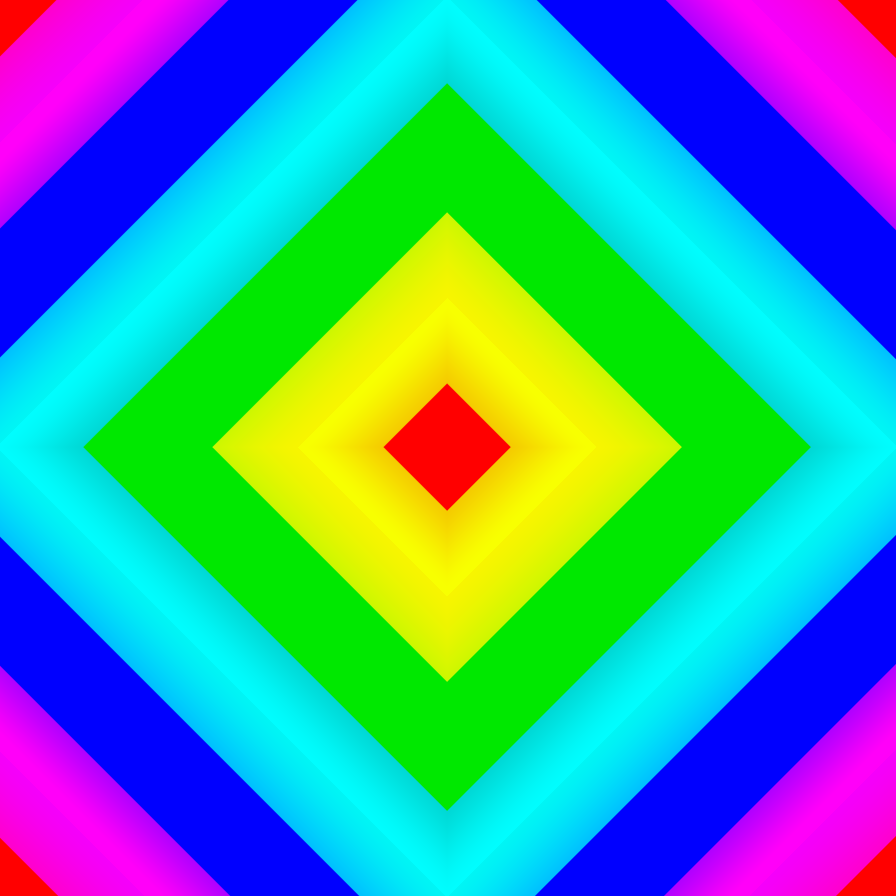
This background is drawn by a Shadertoy shader. Its source:

```glsl
// Concentric diamonds in rainbow order: red, yellow, green, cyan, blue, magenta, red.
// The diamond distance |x| + |y| from the centre selects a band; the yellow, cyan
// and magenta bands also shade smoothly from their inner to their outer edge.

// Three-stop gradient with its middle colour at t = 0.5
vec3 ramp(vec3 inner, vec3 middle, vec3 outer, float t) {
    t = clamp(t, 0.0, 1.0);
    return t < 0.5 ? mix(inner, middle, smoothstep(-0.2, 0.5, t) * 1.3 - 0.3 * (1.0 - 2.0 * t))
                   : mix(middle, outer, pow(2.0 * t - 1.0, 1.4));
}

// Position inside a band, 0 at its inner edge and 1 at its outer edge
float along(float d, float inner, float outer) {
    return (d - inner) / (outer - inner);
}

// Paints everything beyond a diamond edge, with a one-pixel soft border
vec3 beyond(vec3 under, vec3 over, float d, float edge, float soft) {
    return mix(under, over, smoothstep(edge - soft, edge + soft, d));
}

void mainImage(out vec4 fragColor, in vec2 fragCoord) {
    vec2 p = abs(fragCoord / iResolution.xy - vec2(0.499, 0.501));
    float d = p.x + p.y;
    float soft = 1.0 / min(iResolution.x, iResolution.y);

    // Shaded bands
    vec3 yellow = ramp(vec3(0.96, 0.80, 0.0), vec3(0.97, 0.96, 0.0),
                       vec3(0.80, 0.97, 0.0), along(d, 0.071, 0.262));
    vec3 cyan = ramp(vec3(0.0, 0.85, 0.84), vec3(0.0, 0.96, 0.96),
                     vec3(0.0, 0.75, 1.0), along(d, 0.406, 0.599));
    vec3 magenta = ramp(vec3(0.70, 0.0, 1.0), vec3(0.96, 0.0, 0.98),
                        vec3(1.0, 0.0, 0.80), along(d, 0.743, 0.935));
    vec3 red = vec3(1.0, 0.0, 0.0);

    // Stack the bands from the centre outwards
    vec3 color = beyond(red, yellow, d, 0.071, soft);
    color = beyond(color, vec3(0.0, 0.91, 0.0), d, 0.262, soft);
    color = beyond(color, cyan, d, 0.406, soft);
    color = beyond(color, vec3(0.0, 0.0, 1.0), d, 0.599, soft);
    color = beyond(color, magenta, d, 0.743, soft);
    color = beyond(color, red, d, 0.935, soft);

    fragColor = vec4(color, 1.0);
}
```
